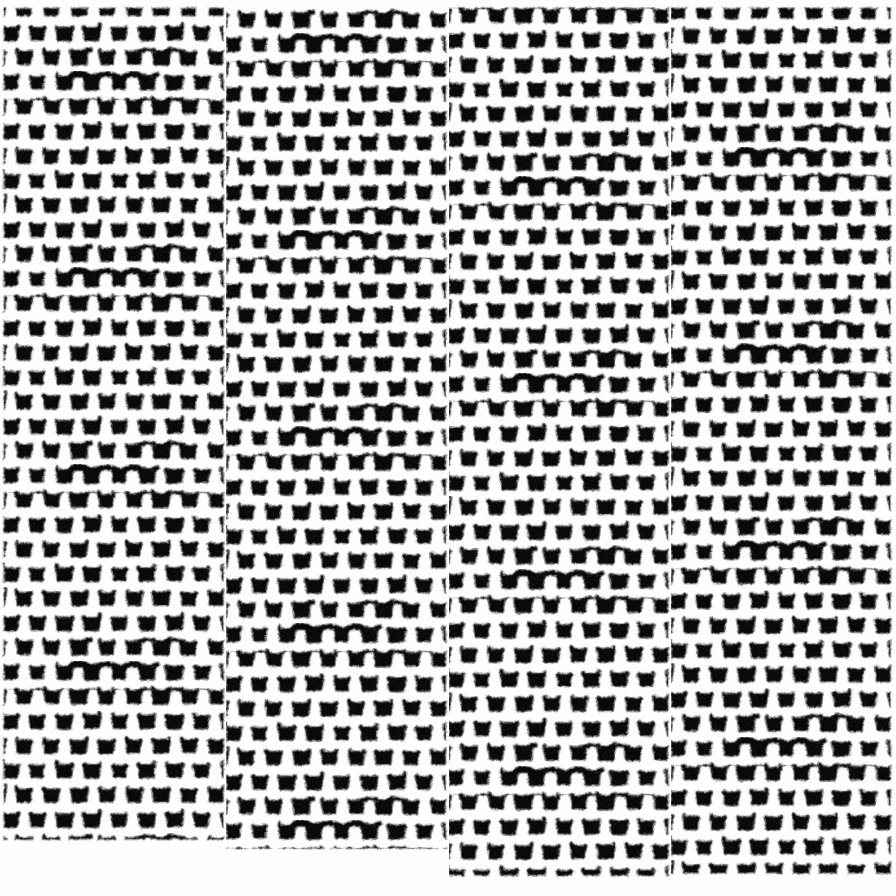
Reproduce this pattern procedurally as a WebGL 2 fragment shader.

```glsl
#version 300 es
precision highp float;

uniform vec2 u_resolution;
out vec4 fragColor;

// All lengths are in 1/768 of the canvas.
const float CANVAS = 768.0;
const float STRIP_START = 3.5;
const float STRIP_PITCH = 190.6;
const float STRIP_WIDTH = 188.0;
const float STRIP_TOP = 7.0;
const vec2 CELL = vec2(23.5, 21.07);
const float TILE_CELLS = 8.0;
const float TAU = 6.2832;
const vec4 ROW_ANCHOR = vec4(71.0, 38.8, 161.4, 136.4);
const vec4 STRIP_BOTTOM = vec4(719.5, 727.0, 750.5, 748.5);
const vec3 INK = vec3(0.015);
const vec3 PAPER = vec3(0.995);

float hash(vec2 cell, uint seed) {
    uvec2 k = uvec2(ivec2(cell)) * uvec2(1597u, 3571u);
    uint n = (k.x ^ k.y) + seed * 7919u;
    n = (n ^ (n >> 15)) * 73244475u;
    n = (n ^ (n >> 13)) * 73244475u;
    return float((n ^ (n >> 16)) & 65535u) / 65535.0;
}

float valueNoise(vec2 p, uint seed) {
    vec2 i = floor(p), f = fract(p);
    f = f * f * (3.0 - 2.0 * f);
    float low = mix(hash(i, seed), hash(i + vec2(1, 0), seed), f.x);
    float high = mix(hash(i + vec2(0, 1), seed), hash(i + vec2(1, 1), seed), f.x);
    return mix(low, high, f.y);
}

float segmentDistance(vec2 p, vec2 a, vec2 b, float radius) {
    vec2 ab = b - a;
    float t = clamp(dot(p - a, ab) / dot(ab, ab), 0.0, 1.0);
    return length(p - a - ab * t) - radius;
}

float smoothMin(float a, float b, float k) {
    float h = max(k - abs(a - b), 0.0) / k;
    return min(a, b) - 0.25 * h * h * k;
}

// Cup with sloping sides and a horn on each upper corner.
float cupDistance(vec2 p, vec2 halfSize, vec2 hornLength) {
    float side = abs(p.x) - halfSize.x - 0.1 * p.y;
    vec2 edge = vec2(side, abs(p.y) - halfSize.y) + 1.8;
    float body = length(max(edge, 0.0)) + min(max(edge.x, edge.y), 0.0) - 1.8;
    vec2 corner = vec2(halfSize.x - 1.0, halfSize.y - 1.8);
    vec2 mirror = vec2(-1, 1);
    float left = segmentDistance(p, corner * mirror,
        (corner + vec2(0.6, 0.6 + hornLength.x)) * mirror, 1.4);
    float right = segmentDistance(p, corner, corner + vec2(0.6, 0.6 + hornLength.y), 1.4);
    return smoothMin(body, min(left, right), 2.0);
}

// Scalloped, blotchy bar that joins neighbouring cups.
float bridgeDistance(vec2 p, vec2 span, float height, float radius, float phase) {
    p.y += 1.2 * cos(TAU * (p.x - phase) / CELL.x);
    float blotch = 1.6 * (valueNoise(vec2(p.x * 0.2, height), 5u) - 0.5);
    return segmentDistance(p, vec2(span.x, height), vec2(span.y, height), radius + blotch);
}

float rowBridges(vec2 p, float row, float phase) {
    if (row == 0.0) return bridgeDistance(p, vec2(57, 131), 6.2, 2.6, phase);
    if (row == 7.0)
        return min(bridgeDistance(p, vec2(115, 154), 6.0, 1.9, phase),
                   bridgeDistance(p, vec2(58, 74), 6.0, 1.7, phase));
    if (row == 1.0)
        return min(bridgeDistance(p, vec2(4, 184), 6.0, 0.1, phase),
                   bridgeDistance(p, vec2(113, 157), 6.0, 1.5, phase));
    return 1e3;
}

float tileDistance(float x, float rowPosition) {
    float rowIndex = floor(rowPosition + 0.5);
    float row = mod(rowIndex, TILE_CELLS);
    float up = (rowIndex - rowPosition) * CELL.y;
    float phase = mod(row, 2.0) == 0.0 ? 5.0 : 17.3;
    float column = floor((x - phase) / CELL.x + 0.5);
    float center = phase + column * CELL.x;
    vec2 id = vec2(mod(column, TILE_CELLS), row);
    vec2 p = vec2(x - center, up);
    p -= vec2(hash(id, 1u) - 0.5, hash(id, 2u) - 0.5) * vec2(1.0, 0.8);

    // Cups swell and shrink across the strip.
    float swell = 0.5 + 0.5 * cos(TAU * (center - 66.0) / 72.0);
    float size = mix(swell, hash(id, 4u), 0.3);
    vec2 halfSize = vec2(5.9 + 1.7 * size, 5.6 + 0.7 * size);
    vec2 horns = vec2(hash(id, 7u), hash(id, 8u));
    horns *= horns * (2.2 + 2.0 * size);
    float cup = cupDistance(p, halfSize, horns);
    return smoothMin(cup, rowBridges(vec2(x, up), row, phase), 1.5);
}

void main() {
    vec2 p = gl_FragCoord.xy / u_resolution * CANVAS;
    p.y = CANVAS - p.y;

    // Four strips, each with its own vertical shift and lower end.
    float strip = clamp(floor((p.x - STRIP_START) / STRIP_PITCH), 0.0, 3.0);
    int s = int(strip);
    float x = p.x - STRIP_START - strip * STRIP_PITCH;
    float rowPosition = (p.y - ROW_ANCHOR[s]) / CELL.y;
    float ink = tileDistance(x, rowPosition);
    float crop = max(max(-x, x - STRIP_WIDTH), max(STRIP_TOP - p.y, p.y - STRIP_BOTTOM[s]));
    ink = max(ink, crop);

    // Soft ink edges with fine grain.
    vec2 tilePoint = vec2(x + 8.0, mod(rowPosition, TILE_CELLS) * CELL.y);
    ink += 1.2 * (valueNoise(tilePoint * 0.35, 9u) - 0.5);
    ink += 0.9 * (valueNoise(tilePoint * 0.9, 10u) - 0.5);
    float softness = max(1.7, CANVAS / u_resolution.y);
    float paperAmount = smoothstep(-softness, softness, ink);
    float grain = 0.05 * (1.0 - paperAmount) * valueNoise(tilePoint * 1.2, 11u);
    fragColor = vec4(mix(INK, PAPER, paperAmount) + grain, 1.0);
}
```
